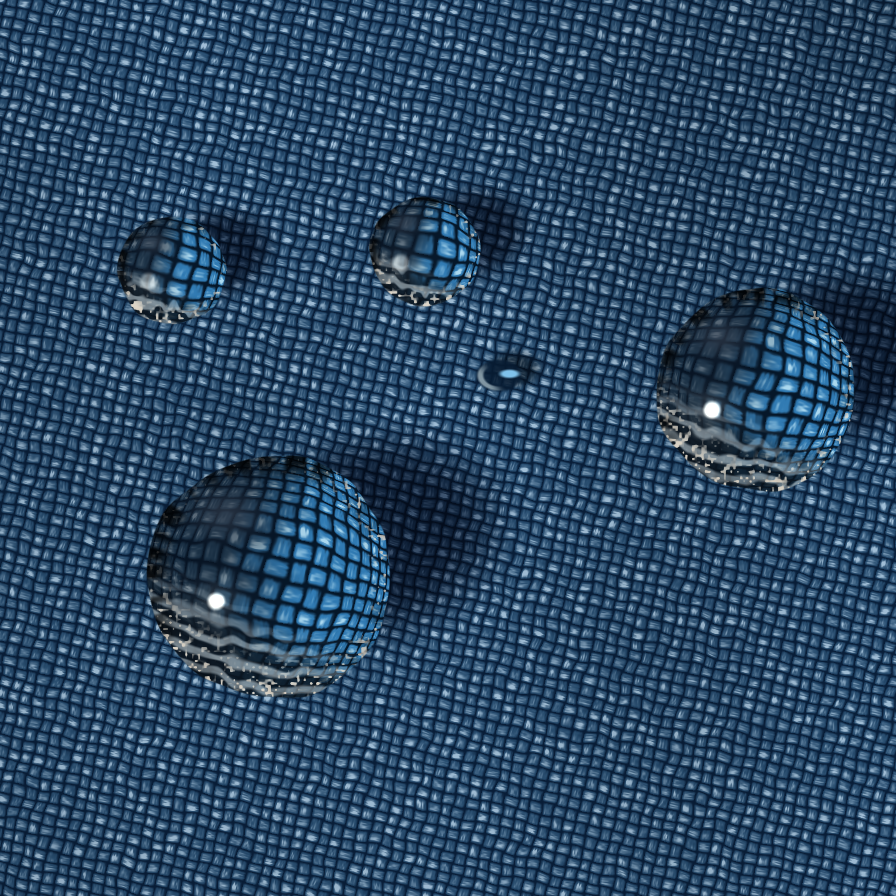
Write a WebGL 2 fragment shader that draws this texture.

```glsl
#version 300 es
precision highp float;
// Water drops beading on a tilted plain-weave blue cloth, lit from the lower left.
// The weave is a checkerboard of rounded strands; each drop is a lens that samples
// the same weave enlarged, then adds a dark shoulder, wavy caustics and glints.
uniform vec2 u_resolution;
out vec4 fragColor;

float hash(vec2 p) {
    return fract(sin(dot(p, vec2(127.1, 311.7))) * 43758.5453);
}

float noise(vec2 p) {
    vec2 i = floor(p), f = fract(p);
    f = f * f * (3.0 - 2.0 * f);
    return mix(mix(hash(i), hash(i + vec2(1, 0)), f.x),
               mix(hash(i + vec2(0, 1)), hash(i + vec2(1, 1)), f.x), f.y);
}

// Brightness of the woven cloth: strands alternate over and under per cell.
float weave(vec2 p) {
    float c = cos(0.23), s = sin(0.23);
    vec2 g = vec2(c * p.x - s * p.y, s * p.x + c * p.y) / vec2(0.0138, 0.0126);
    g += 0.35 * (vec2(noise(p * 45.0), noise(p * 45.0 + 19.0)) - 0.5);
    vec2 cell = floor(g), f = fract(g) - 0.5;
    bool over = mod(cell.x + cell.y, 2.0) < 0.5;
    vec2 t = over ? f : f.yx;                 // x runs along the strand, y across it
    float body = smoothstep(0.53, 0.2, abs(t.y)) * smoothstep(0.62, 0.28, abs(t.x));
    float facing = 0.5 - 0.45 * f.x - 0.5 * f.y;
    float fibre = noise(vec2(t.x * 3.0, t.y * 9.0) + cell * 7.3);
    float sheen = exp(-16.0 * dot(t - vec2(0.0, -0.12), t - vec2(0.0, -0.12)));
    float rnd = hash(cell);
    return body * (0.2 + 0.42 * facing + 0.22 * (fibre - 0.5) + (over ? 0.07 : 0.0))
         + sheen * (0.06 + 0.45 * rnd * rnd * rnd) * (0.5 + fibre);
}

vec3 clothColor(float b) {
    vec3 col = mix(vec3(0.03, 0.11, 0.21), vec3(0.15, 0.29, 0.42), smoothstep(0.0, 0.42, b));
    return mix(col, vec3(0.60, 0.71, 0.80), smoothstep(0.36, 0.95, b));
}

// Soft shadow thrown to the upper right; q is in drop radii.
float castShadow(vec2 q) {
    vec2 s = q - vec2(0.82, 0.32);
    s = vec2(0.96 * s.x + 0.28 * s.y, 0.96 * s.y - 0.28 * s.x) / vec2(1.12, 0.84);
    return smoothstep(1.2, 0.55, length(s));
}

// Inside of a drop: q is in drop radii, center and r in canvas units.
vec3 dropColor(vec2 q, vec2 center, float r) {
    float d = length(q);
    vec2 seed = center * 40.0;
    float zoom = 0.52 + 0.35 * d * d * d;
    float b = weave(center + q * r * zoom);

    // Focused light fills the right side, the upper left stays dark.
    float lit = smoothstep(-0.45, 0.3, q.x - 0.25 * q.y + 0.25 * (noise(q * 5.0 + seed) - 0.5));
    vec3 glow = mix(vec3(0.02, 0.09, 0.16), vec3(0.19, 0.48, 0.70), smoothstep(0.05, 0.42, b));
    glow = mix(glow, vec3(0.67, 0.85, 0.94), smoothstep(0.42, 0.85, b));
    vec3 col = mix(clothColor(b) * 0.62, glow, lit);

    // Smoky reflection near the upper left shoulder.
    vec2 haze = (q - vec2(-0.36, 0.52)) / vec2(0.38, 0.26);
    col = mix(col, vec3(0.25, 0.29, 0.35), 0.5 * exp(-2.0 * dot(haze, haze)));

    // Wavy, pale rows compressed along the lower left.
    float low = smoothstep(0.2, 0.7, dot(q, vec2(-0.42, -0.9)));
    float wave = sin((q.y + 0.16 * q.x - 0.18 * q.x * q.x) * r * 310.0
                     + 4.0 * noise(q * 7.0 + seed));
    float grain = noise(q * r * 280.0 + seed);
    vec3 rows = mix(vec3(0.04, 0.08, 0.12), vec3(0.52, 0.57, 0.60), smoothstep(-0.5, 0.8, wave));
    rows = mix(rows, vec3(0.90, 0.88, 0.83), smoothstep(0.55, 0.9, grain) * smoothstep(0.5, 0.95, d));
    col = mix(col, rows, low * 0.85);

    // Broken rim: dark notches at the upper left, warm sparks elsewhere.
    float angle = atan(q.y, q.x);
    float notch = noise(vec2(angle * r * 95.0, d * 5.0) + seed);
    float rim = smoothstep(0.78, 0.97, d);
    float upperLeft = smoothstep(0.0, 0.6, dot(q, vec2(-0.65, 0.76)));
    col *= 1.0 - rim * (0.25 + 0.55 * upperLeft) * smoothstep(0.25, 0.7, notch);
    float spark = rim * smoothstep(0.66, 0.88, grain) * (1.0 - 0.8 * upperLeft);
    col = mix(col, vec3(0.88, 0.84, 0.78), spark * 0.8);

    // Reflection of the lamp.
    float lamp = length(q - vec2(-0.44, -0.2)) * r;
    col += vec3(1.0, 0.96, 0.88) * (smoothstep(0.012, 0.006, lamp) * 0.85 + 0.25 * exp(-lamp * 70.0))
         * smoothstep(0.03, 0.1, r);
    return col;
}

void main() {
    vec2 p = gl_FragCoord.xy / u_resolution;
    float px = 1.0 / u_resolution.y;
    vec3 drops[4] = vec3[4](vec3(0.301, 0.356, 0.136), vec3(0.844, 0.565, 0.112),
                            vec3(0.474, 0.719, 0.061), vec3(0.192, 0.698, 0.060));

    // Cloth with slow tonal drift
    float drift = 0.95 + 0.16 * noise(p * 4.0) - 0.1 * p.x * p.y;
    vec3 col = clothColor(weave(p) * 1.12) * drift;

    // Shadows first, so every drop lies above them
    for (int i = 0; i < 4; i++)
        col *= 1.0 - vec3(0.66, 0.60, 0.52) * castShadow((p - drops[i].xy) / drops[i].z);

    for (int i = 0; i < 4; i++) {
        vec2 q = (p - drops[i].xy) / drops[i].z;
        float edge = 1.0 + 0.07 * (noise(normalize(q + 1e-4) * 3.0 + drops[i].xy * 30.0) - 0.5);
        float mask = smoothstep(px, -px, (length(q) - edge) * drops[i].z);
        col = mix(col, dropColor(q, drops[i].xy, drops[i].z), mask);
    }

    // Tiny bead: dark oval, pale crescent and a blue glint
    vec2 t = (p - vec2(0.557, 0.581)) / vec2(0.026, 0.018);
    col *= 1.0 - 0.45 * smoothstep(1.5, 0.5, length(t - vec2(0.7, 0.4)));
    col = mix(col, vec3(0.03, 0.11, 0.20), 0.85 * smoothstep(1.1, 0.85, length(t)));
    float crescent = smoothstep(0.2, 0.05, abs(length(t) - 0.8)) * smoothstep(0.1, 0.8, -t.x - 0.5 * t.y);
    col = mix(col, vec3(0.62, 0.70, 0.74), crescent * 0.8);
    col = mix(col, vec3(0.50, 0.76, 0.92), smoothstep(0.45, 0.2, length((t - vec2(0.45, 0.1)) * vec2(0.8, 1.3))));

    fragColor = vec4(clamp(col, 0.0, 1.0), 1.0);
}
```
